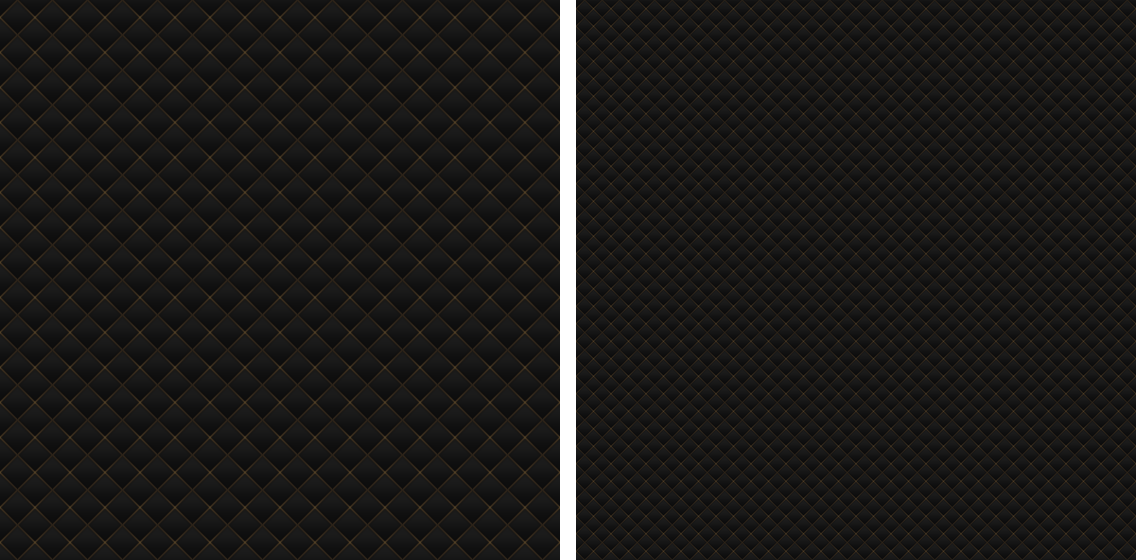
Left: one tile. Right: repeated 2 by 2.
This pattern is drawn by a WebGL 2 fragment shader. Its source:

```glsl
#version 300 es
precision highp float;

#define REPEATS 16.0
#define THREAD_WIDTH 0.042
#define RIM_WIDTH 0.10
#define RIM_SHADE 0.22
#define NODE_RADIUS 0.055
#define PAD_DARK vec3(0.054, 0.054, 0.055)
#define PAD_LIGHT vec3(0.108, 0.108, 0.107)
#define THREAD_DIM vec3(0.175, 0.138, 0.095)
#define THREAD_BRIGHT vec3(0.225, 0.175, 0.112)
#define NODE_COLOR vec3(0.37, 0.30, 0.17)

uniform vec2 u_resolution;
out vec4 fragColor;

// Signed offset from the nearest whole number
vec2 centered(vec2 v) {
    return fract(v + 0.5) - 0.5;
}

// Padded diamond, lit from above and darkened along its rim
vec3 padColor(vec2 local, float edge) {
    float height = 0.5 * (local.x - local.y);
    float light = smoothstep(-0.36, 0.34, height);
    float rim = 1.0 - smoothstep(0.0, RIM_WIDTH, edge);
    return mix(PAD_DARK, PAD_LIGHT, light) * (1.0 - RIM_SHADE * rim);
}

void main() {
    vec2 p = gl_FragCoord.xy / u_resolution * REPEATS;
    float pixel = REPEATS / min(u_resolution.x, u_resolution.y);

    // Diagonal axes divide the canvas into diamonds
    vec2 local = centered(vec2(p.x + p.y, p.x - p.y));
    vec2 edges = (0.5 - abs(local)) * inversesqrt(2.0);
    float edge = min(edges.x, edges.y);
    vec3 color = padColor(local, edge);

    // Alternate crossings are brighter
    float nodeDistance = length(centered(p - vec2(0.0, 0.5)));
    vec3 threadColor = mix(THREAD_BRIGHT, THREAD_DIM,
                           smoothstep(0.05, 0.48, nodeDistance));

    // Soft threads and small glints where they cross
    float width = max(THREAD_WIDTH, pixel);
    float thread = 1.0 - smoothstep(0.12 * width, width, edge);
    color = mix(color, threadColor, thread);
    float radius = max(NODE_RADIUS, pixel);
    float glint = 1.0 - smoothstep(0.0, radius, nodeDistance);
    color = mix(color, NODE_COLOR, 0.75 * glint);

    fragColor = vec4(color, 1.0);
}
```
